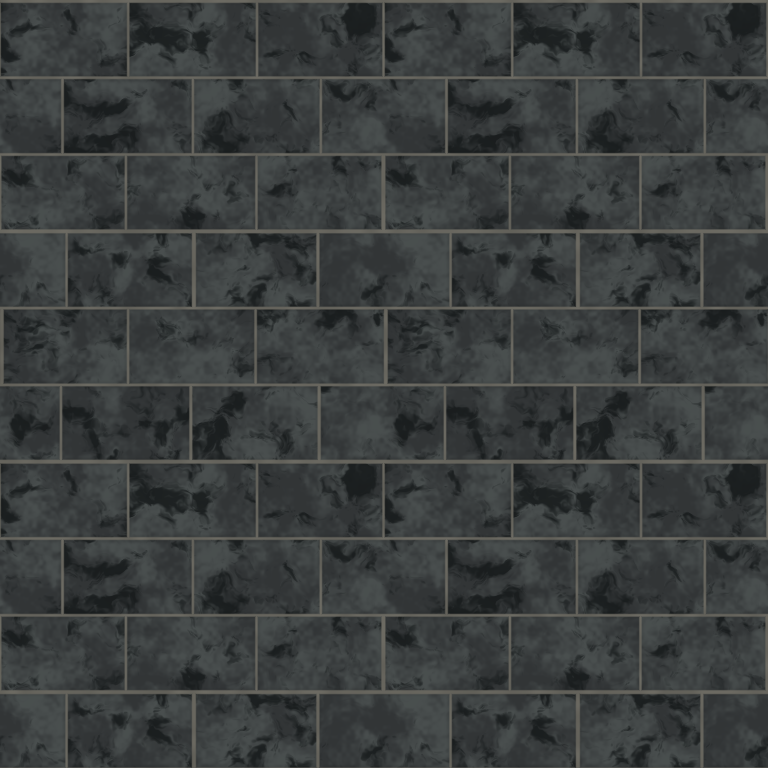
Write a Shadertoy shader that draws this texture.

```glsl
// Dark slate brick wall in running bond, with thin uneven grout and sooty mottling.
#define COLUMNS 6.0
#define ROWS 10.0
#define REPEAT vec2(3.0, 6.0)
#define JOINT_HALF_WIDTH 0.0019
#define JOINT_SOFTNESS 0.0013
#define JOINT_JITTER 0.05
#define STAIN_AMOUNT 0.86
#define GROUT vec3(0.405, 0.398, 0.368)
#define STONE_DARK vec3(0.195, 0.207, 0.212)
#define STONE_LIGHT vec3(0.287, 0.308, 0.307)
#define STAIN vec3(0.085, 0.100, 0.103)

float hash(vec2 p) {
    vec3 q = fract(p.xyx * vec3(0.1031, 0.1030, 0.0973));
    q += dot(q, q.yzx + 33.33);
    return fract((q.x + q.y) * q.z);
}

float valueNoise(vec2 p) {
    vec2 cell = floor(p), f = fract(p);
    f = f * f * (3.0 - 2.0 * f);
    float low = mix(hash(cell), hash(cell + vec2(1, 0)), f.x);
    float high = mix(hash(cell + vec2(0, 1)), hash(cell + vec2(1, 1)), f.x);
    return mix(low, high, f.y);
}

float fbm(vec2 p) {
    float sum = 0.0, weight = 0.5;
    for (int i = 0; i < 4; i++) {
        sum += weight * valueNoise(p);
        p = mat2(1.6, 1.2, -1.2, 1.6) * p + 17.3;
        weight *= 0.55;
    }
    return sum / 1.01;
}

// Distance to the nearest scattered point
float cellular(vec2 p) {
    vec2 cell = floor(p);
    float nearest = 2.0;
    for (int y = -1; y <= 1; y++)
    for (int x = -1; x <= 1; x++) {
        vec2 c = cell + vec2(x, y);
        vec2 point = c + vec2(hash(c), hash(c + 71.7));
        nearest = min(nearest, distance(p, point));
    }
    return nearest;
}

float jointMask(float dist, float halfWidth) {
    float soft = max(JOINT_SOFTNESS, 0.6 / iResolution.y);
    return 1.0 - smoothstep(halfWidth - soft, halfWidth + soft, dist);
}

vec3 stone(vec2 p, float tone) {
    vec2 warp = vec2(fbm(p * 2.5 + 5.2), fbm(p * 2.5 + 31.7)) - 0.5;
    vec2 q = p + 0.45 * warp;

    // Cloudy base with fine grain
    float cloud = fbm(q * 2.6) + 0.22 * (valueNoise(p * 17.0) - 0.5);
    vec3 color = mix(STONE_DARK, STONE_LIGHT, smoothstep(0.22, 0.78, cloud + tone));

    // Clustered stains and small pits
    float cluster = valueNoise(p * 1.5 + 83.0);
    float blotch = fbm(q * vec2(3.6, 4.4) + 47.0) + 0.26 * (cluster - 0.5);
    float stain = smoothstep(0.57, 0.80, blotch);
    float pits = 1.0 - smoothstep(0.06, 0.30, cellular(q * 8.0));
    stain = max(stain, 0.45 * pits * smoothstep(0.45, 0.65, blotch));
    return mix(color, STAIN, STAIN_AMOUNT * stain);
}

void mainImage(out vec4 fragColor, in vec2 fragCoord) {
    vec2 uv = fragCoord / iResolution.xy;

    // Courses are counted downward from the top
    float y = (1.0 - uv.y) * ROWS;
    float line = floor(y + 0.5);
    float lineY = line + 0.012;
    float row = y < lineY ? line - 1.0 : line;
    float rowId = mod(row, REPEAT.y);

    // Alternate courses shift by half a brick; upright joints wander slightly
    float x = uv.x * COLUMNS - 0.5 * mod(row, 2.0);
    float joint = floor(x + 0.5);
    vec2 jointId = vec2(mod(joint, REPEAT.x), rowId);
    float jointX = joint + JOINT_JITTER * (hash(jointId + 9.4) - 0.5);
    float column = x < jointX ? joint - 1.0 : joint;
    vec2 brickId = vec2(mod(column, REPEAT.x), rowId);

    // Every third bed joint and some upright joints are wider
    float bedWidth = JOINT_HALF_WIDTH * (mod(line, 3.0) < 0.5 ? 1.35 : 0.95);
    float headWidth = JOINT_HALF_WIDTH * mix(0.85, 1.4, smoothstep(0.6, 0.9, hash(jointId + 27.0)));
    float bedDist = abs(y - lineY) / ROWS;
    float headDist = abs(x - jointX) / COLUMNS;
    float grout = max(jointMask(bedDist, bedWidth), jointMask(headDist, headWidth));

    // Each brick samples its own patch of stone
    vec2 local = vec2((x - column) * ROWS / COLUMNS, y - row);
    vec2 seed = 60.0 * vec2(hash(brickId + 3.1), hash(brickId + 51.9));
    vec3 color = stone(local + seed, 0.10 * (hash(brickId + 14.6) - 0.5));
    color *= mix(0.93, 1.0, smoothstep(0.002, 0.007, min(bedDist, headDist)));

    vec3 mortar = GROUT * (0.94 + 0.12 * valueNoise(uv * 60.0));
    fragColor = vec4(mix(color, mortar, grout), 1.0);
}
```
